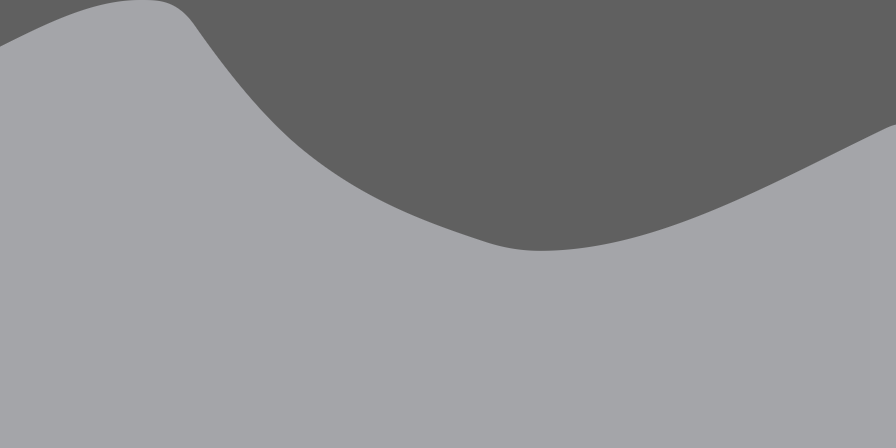
A Shadertoy shader for this background:

```glsl
#define UPPER_GRAY vec3(0.376, 0.376, 0.376)
#define LOWER_GRAY vec3(0.643, 0.647, 0.663)
#define ASPECT 2.0
#define EDGE_WIDTH 1.0

// Wave knots: position, height and slope, in units of canvas height
const int KNOT_COUNT = 8;
const vec3 KNOTS[KNOT_COUNT] = vec3[KNOT_COUNT](
    vec3(0.0000, 0.8958, 0.50),
    vec3(0.3125, 1.0000, 0.00),
    vec3(0.4349, 0.9427, -1.43),
    vec3(0.6745, 0.6667, -0.82),
    vec3(1.0833, 0.4601, -0.33),
    vec3(1.2057, 0.4401, 0.00),
    vec3(1.9740, 0.7122, 0.48),
    vec3(2.0000, 0.7219, 0.20)
);

// Cubic Hermite segment; returns height and slope at x
vec2 hermite(vec3 a, vec3 b, float x) {
    float span = b.x - a.x;
    float t = (x - a.x) / span;
    float rise = b.y - a.y;
    float c2 = 3.0 * rise - span * (2.0 * a.z + b.z);
    float c3 = span * (a.z + b.z) - 2.0 * rise;
    float height = a.y + t * (span * a.z + t * (c2 + t * c3));
    float slope = a.z + t * (2.0 * c2 + 3.0 * t * c3) / span;
    return vec2(height, slope);
}

// Picks the segment that spans x
vec2 wave(float x) {
    vec2 result = hermite(KNOTS[0], KNOTS[1], x);
    for (int i = 1; i < KNOT_COUNT - 1; i++) {
        if (x >= KNOTS[i].x) result = hermite(KNOTS[i], KNOTS[i + 1], x);
    }
    return result;
}

void mainImage(out vec4 fragColor, in vec2 fragCoord) {
    vec2 p = fragCoord / iResolution.xy * vec2(ASPECT, 1.0);

    // Approximate signed distance, positive above the wave
    vec2 crest = wave(p.x);
    float dist = (p.y - crest.x) / sqrt(1.0 + crest.y * crest.y);

    // Edge softened across one pixel
    float pixel = EDGE_WIDTH / iResolution.y;
    float above = clamp(dist / pixel + 0.5, 0.0, 1.0);
    fragColor = vec4(mix(LOWER_GRAY, UPPER_GRAY, above), 1.0);
}
```
